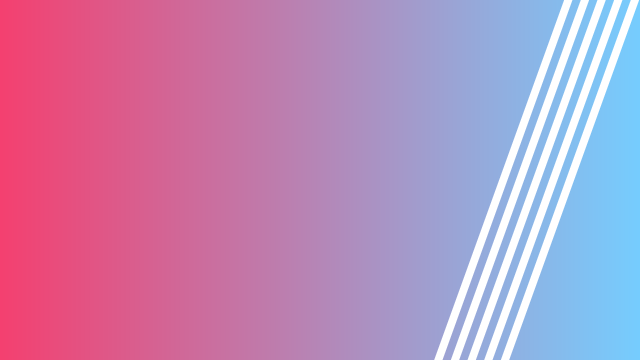
This background is drawn by a Shadertoy shader. Its source:

```glsl
#define LEFT_COLOR vec3(0.957, 0.250, 0.437)
#define RIGHT_COLOR vec3(0.460, 0.803, 0.997)
#define STRIPE_COLOR vec3(1.0)
#define STRIPE_COUNT 5.0
#define STRIPE_START 1.206   // left edge of the first stripe at the bottom
#define STRIPE_PERIOD 0.0463 // horizontal spacing, in canvas heights
#define STRIPE_FILL 0.5      // painted part of each period
#define STRIPE_LEAN 0.361    // horizontal shift from bottom to top

// Coverage of a group of slanted stripes; p is in canvas heights
float slantedStripes(vec2 p, float pixelSize) {
    float along = (p.x - STRIPE_LEAN * p.y - STRIPE_START) / STRIPE_PERIOD;
    float index = clamp(floor(along + 0.5 * (1.0 - STRIPE_FILL)), 0.0, STRIPE_COUNT - 1.0);
    float halfWidth = 0.5 * STRIPE_FILL;
    float edgeDistance = (abs(along - index - halfWidth) - halfWidth) * STRIPE_PERIOD;
    edgeDistance /= length(vec2(1.0, STRIPE_LEAN));
    return clamp(0.5 - edgeDistance / pixelSize, 0.0, 1.0);
}

void mainImage(out vec4 fragColor, in vec2 fragCoord) {
    vec2 p = fragCoord / iResolution.y;

    // Horizontal background gradient
    vec3 color = mix(LEFT_COLOR, RIGHT_COLOR, fragCoord.x / iResolution.x);

    // Slanted stripes on the right
    color = mix(color, STRIPE_COLOR, slantedStripes(p, 1.0 / iResolution.y));

    fragColor = vec4(color, 1.0);
}
```
